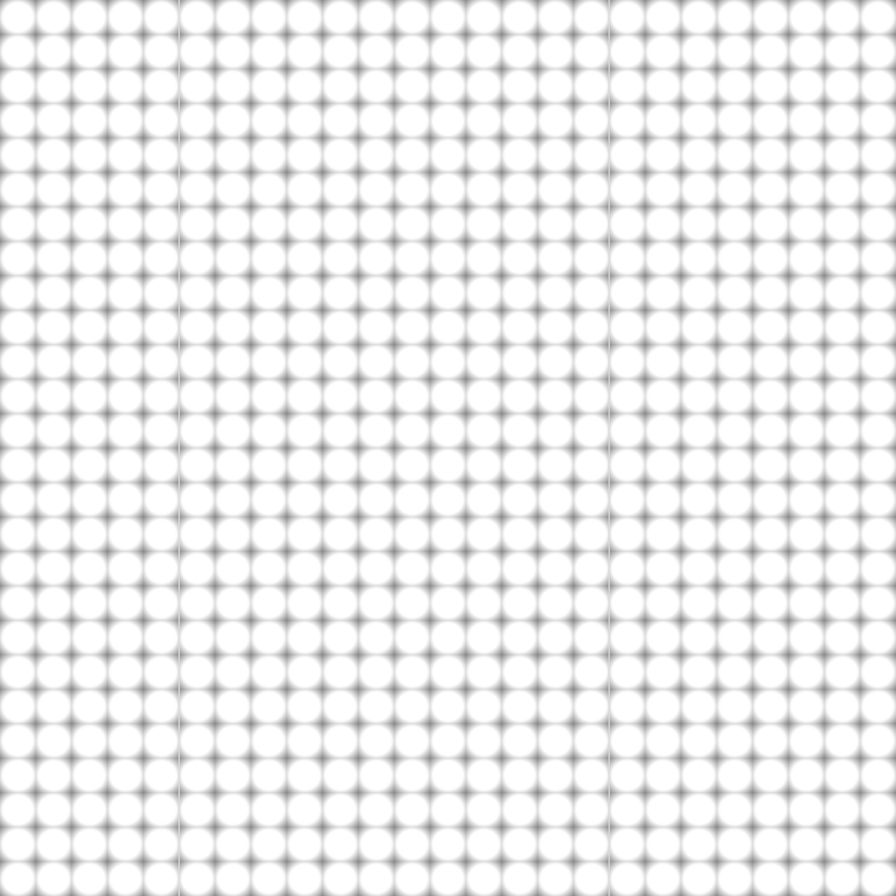
Write a Shadertoy shader that draws this pattern.

```glsl
// Tiling grid of soft white discs with grey shade pooling in the gaps and two faint vertical seams.

const vec2  GRID          = vec2(25.0, 26.0); // discs across and down
const float DISC_RADIUS   = 0.428;            // white core, in cell units
const float SHADE_SLOPE   = 1.67;             // darkening per cell unit beyond the core
const float CORE_SOFTNESS = 0.03;             // rounding of the core's rim
const float DARKEST       = 0.56;             // floor of the grey in the gaps
const float SEAM_FIRST    = 5.0;              // column boundary of the first seam
const float SEAM_STEP     = 12.0;             // columns between seams
const int   SEAM_COUNT    = 2;
const float SEAM_WIDTH    = 0.002;            // in canvas widths
const float SEAM_GREY     = 0.87;
const float SEAM_OPACITY  = 0.75;

// Smooth version of max(x, 0)
float softRamp(float x, float softness) {
    return 0.5 * (x + sqrt(x * x + softness * softness));
}

// White inside the disc, fading linearly towards the cell corners
float discShade(vec2 uv) {
    vec2 cell = fract(uv * GRID) - 0.5;
    float beyondCore = length(cell) - DISC_RADIUS;
    float depth = SHADE_SLOPE * softRamp(beyondCore, CORE_SOFTNESS);
    // Remove the small residue of the soft ramp inside the core
    depth *= smoothstep(-0.06, 0.04, beyondCore);
    return max(1.0 - depth, DARKEST);
}

// Coverage of the thin vertical seams
float seamMask(float x, float pixel) {
    float mask = 0.0;
    for (int i = 0; i < SEAM_COUNT; i++) {
        float seamX = (SEAM_FIRST + SEAM_STEP * float(i)) / GRID.x;
        float edge = abs(x - seamX) - 0.5 * SEAM_WIDTH;
        mask = max(mask, 1.0 - smoothstep(-0.5 * pixel, 0.5 * pixel, edge));
    }
    return mask;
}

void mainImage(out vec4 fragColor, in vec2 fragCoord) {
    vec2 uv = fragCoord / iResolution.xy;
    float grey = discShade(uv);
    grey = mix(grey, SEAM_GREY, SEAM_OPACITY * seamMask(uv.x, 1.0 / iResolution.x));
    fragColor = vec4(vec3(grey), 1.0);
}
```
